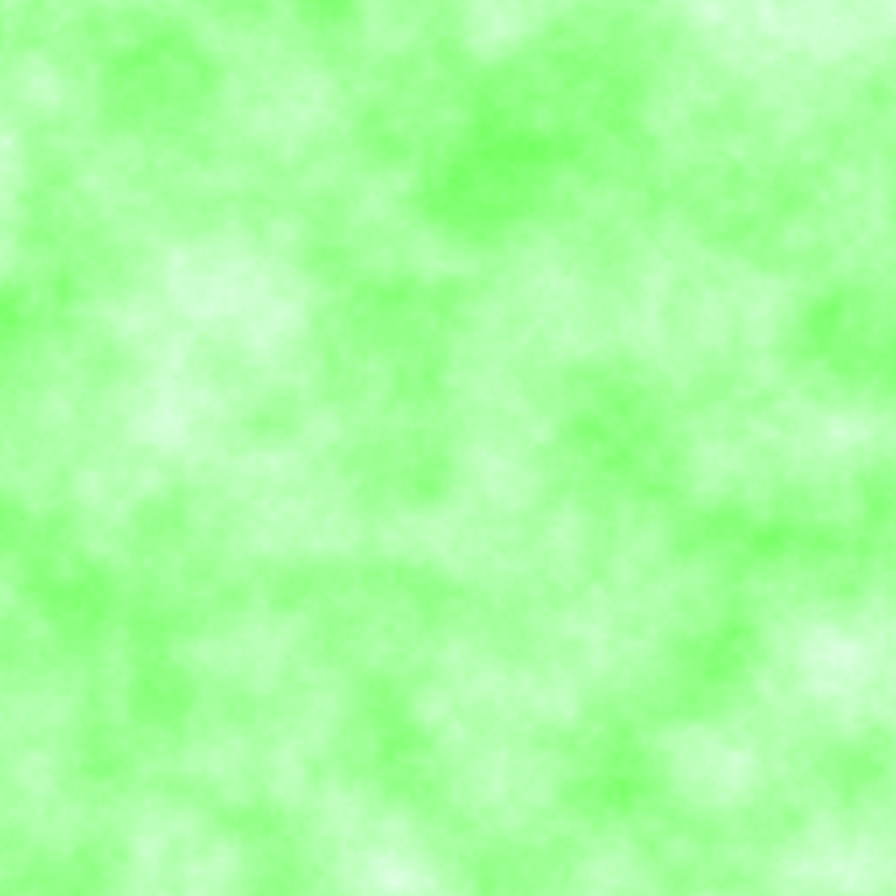
Reproduce this texture procedurally as a WebGL 2 fragment shader.

```glsl
#version 300 es
precision highp float;

#define BASE_CELLS 8.0
#define OCTAVES 6
#define GAIN 0.6
#define SEED 17.0
#define DEEP_GREEN vec3(0.372, 1.0, 0.282)
#define PALE_GREEN vec3(0.940, 1.0, 0.980)

uniform vec2 u_resolution;
out vec4 fragColor;

// Integer hash of a lattice point, in 0..1
float hash(vec2 cell, float layer) {
    uvec3 k = uvec3(ivec3(vec3(cell, layer)));
    uint h = k.x * 1597334677u ^ k.y * 3812015801u ^ k.z * 2798796415u;
    h = (h ^ (h >> 16)) * 2146121005u;
    h = (h ^ (h >> 15)) * 2221713035u;
    h ^= h >> 16;
    return float(h >> 8) / 16777216.0;
}

// Smoothly interpolated lattice noise
float valueNoise(vec2 p, float layer) {
    vec2 cell = floor(p);
    vec2 f = fract(p);
    vec2 blend = f * f * (3.0 - 2.0 * f);
    float low = mix(hash(cell, layer), hash(cell + vec2(1, 0), layer), blend.x);
    float high = mix(hash(cell + vec2(0, 1), layer), hash(cell + vec2(1, 1), layer), blend.x);
    return mix(low, high, blend.y);
}

// Octaves from broad clouds down to fine grain, normalised to 0..1
float clouds(vec2 uv) {
    float sum = 0.0;
    float total = 0.0;
    float weight = 1.0;
    float cells = BASE_CELLS;
    for (int i = 0; i < OCTAVES; i++) {
        float layer = SEED + float(i);
        vec2 shift = fract(layer * vec2(0.618, 0.755));
        sum += weight * valueNoise(uv * cells + shift, layer);
        total += weight;
        weight *= GAIN;
        cells *= 2.0;
    }
    return sum / total;
}

void main() {
    vec2 uv = gl_FragCoord.xy / u_resolution;
    fragColor = vec4(mix(DEEP_GREEN, PALE_GREEN, clouds(uv)), 1.0);
}
```
